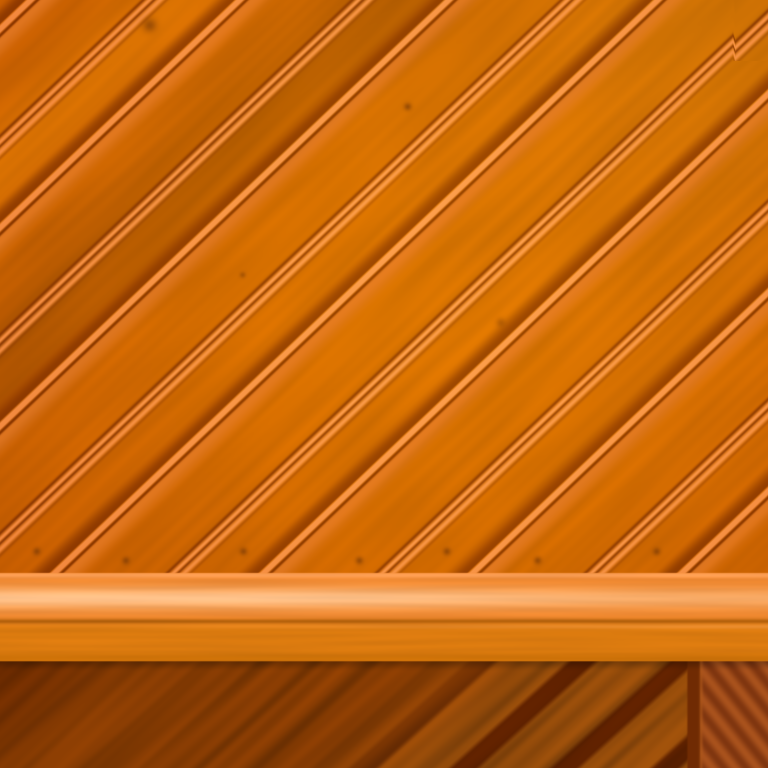
A Shadertoy shader for this texture:

```glsl
// Varnished diagonal wood panelling above a rounded shelf, with shaded boards below.
// A skewed coordinate repeats the groove profiles; soft bands shape the shelf,
// and stretched gradient noise gives the grain.

const float SLOPE = 0.95;     // rise of the boards
const float PERIOD = 0.2586;  // two boards

float hash(vec2 p) {
    p = fract(p * vec2(0.1031, 0.1137));
    p += dot(p, p.yx + 33.33);
    return fract((p.x + p.y) * p.x * 97.0);
}

vec2 gradient(vec2 cell) {
    float a = 6.2832 * hash(cell);
    return vec2(cos(a), sin(a));
}

float gradientNoise(vec2 p) {
    vec2 i = floor(p), f = fract(p);
    vec2 u = f * f * f * (f * (f * 6.0 - 15.0) + 10.0);
    vec2 e = vec2(1.0, 0.0);
    float low = mix(dot(gradient(i), f), dot(gradient(i + e), f - e), u.x);
    float high = mix(dot(gradient(i + e.yx), f - e.yx), dot(gradient(i + 1.0), f - 1.0), u.x);
    return mix(low, high, u.y);
}

float softLine(float x, float centre, float width) {
    float d = (x - centre) / width;
    return exp(-d * d);
}

float band(float x, float a, float b, float soft) {
    return smoothstep(a - soft, a + soft, x) - smoothstep(b - soft, b + soft, x);
}

float repeatAround(float x, float phase) {
    return mod(x - phase + 0.5 * PERIOD, PERIOD) - 0.5 * PERIOD;
}

float spot(vec2 p, vec2 centre, float radius) {
    vec2 d = (p - centre) / radius;
    return exp(-dot(d, d));
}

vec3 panelling(vec2 p, float px) {
    float s = SLOPE * p.x + 1.0 - p.y;
    float along = p.x + SLOPE * p.y;
    s -= 0.011 * smoothstep(0.954, 0.958, p.x) * step(0.92, p.y);  // joint in one moulding

    // Broad light and board tones
    float glow = exp(-2.8 * dot(p - vec2(0.6, 0.65), p - vec2(0.6, 0.65)));
    vec3 col = mix(vec3(0.75, 0.335, 0.005), vec3(0.855, 0.455, 0.0), glow);
    col = mix(col, vec3(0.82, 0.47, 0.02), 0.7 * spot(p, vec2(0.95, 1.0), 0.35));
    col = mix(col, vec3(0.86, 0.46, 0.01), 0.7 * softLine(s, 0.22, 0.08));
    col *= 1.0 - 0.13 * softLine(s, 0.47, 0.09);
    col *= 1.0 + 0.07 * gradientNoise(vec2(s * 55.0, along * 3.0))
               + 0.05 * gradientNoise(vec2(s * 12.0, along * 5.0));

    vec3 ridge = mix(vec3(0.93, 0.47, 0.21), vec3(1.0, 0.63, 0.31), 0.25 + 0.75 * glow);
    vec3 groove = mix(vec3(0.46, 0.15, 0.0), vec3(0.55, 0.23, 0.0), glow);

    // Double bead
    float d = repeatAround(s, 0.1785);
    col = mix(col, groove, 0.75 * softLine(d, -0.001, 0.0035));
    col = mix(col, ridge, 0.95 * softLine(d, 0.0065, 0.0042));
    col = mix(col, groove, 0.75 * softLine(d, 0.0125, 0.0028));
    col = mix(col, ridge, 0.9 * softLine(d, 0.0198, 0.0048));
    col = mix(col, groove, 0.3 * softLine(d, 0.0275, 0.003));

    // Single bead: shadow, ridge, groove and soft bevel
    d = repeatAround(s, 0.2906);
    float shadow = smoothstep(-0.032, -0.004, d) * (1.0 - smoothstep(-0.003, 0.002, d));
    float bevel = smoothstep(0.014, 0.019, d) * (1.0 - smoothstep(0.022, 0.052, d));
    col = mix(col, groove, 0.75 * shadow);
    col = mix(col, vec3(0.92, 0.5, 0.18), 0.65 * bevel);
    col = mix(col, ridge, 0.95 * band(d, 0.001, 0.0115, max(0.0025, px)));
    col = mix(col, groove, 0.8 * softLine(d, 0.0145, 0.003));

    // Nail heads and knots
    float marks = spot(p, vec2(0.195, 0.967), 0.009) + spot(p, vec2(0.531, 0.861), 0.005)
                + 0.7 * spot(p, vec2(0.316, 0.642), 0.004) + 0.6 * spot(p, vec2(0.652, 0.58), 0.006);
    for (int i = 0; i < 7; i++) {
        float n = float(i);
        vec2 nail = vec2(0.048 + 0.134 * n - 0.018 * sin(1.6 * n), 0.276 + 0.006 * cos(3.1 * n));
        marks += spot(p, nail, 0.005);
    }
    return mix(col, vec3(0.47, 0.22, 0.02), 0.6 * min(marks, 1.0));
}

vec3 shelf(vec2 p) {
    float grain = gradientNoise(vec2(p.x * 5.0, p.y * 160.0));
    float shine = mix(1.0, 0.6, smoothstep(0.3, 1.0, p.x));
    vec3 col = mix(vec3(0.86, 0.48, 0.06), vec3(0.93, 0.52, 0.17), smoothstep(0.18, 0.2, p.y));
    col = mix(col, vec3(1.0, 0.76, 0.54), shine * softLine(p.y, 0.221, 0.014));
    col = mix(col, vec3(1.0, 0.64, 0.36), 0.8 * softLine(p.y, 0.251, 0.004));
    col = mix(col, vec3(0.64, 0.34, 0.02), 0.75 * softLine(p.y, 0.191, 0.003));
    col = mix(col, vec3(0.96, 0.6, 0.25), 0.6 * p.x * softLine(p.y, 0.184, 0.003));
    col = mix(col, vec3(0.78, 0.43, 0.02), 0.7 * softLine(p.y, 0.143, 0.007));
    return col * (1.0 + 0.06 * grain);
}

vec3 lowerBoards(vec2 p, float px) {
    float s = 0.9 * p.x + 0.14 - p.y;
    float grain = gradientNoise(vec2(s * 45.0, p.x * 4.0));
    float right = smoothstep(0.48, 0.66, s);
    vec3 col = mix(vec3(0.43, 0.17, 0.0), vec3(0.53, 0.235, 0.01), smoothstep(0.0, 0.2, s));
    col = mix(col, vec3(0.59, 0.3, 0.04), right);
    float gap = abs(fract((s - 0.566) / 0.118 + 0.5) - 0.5) * 0.118;
    col = mix(col, vec3(0.37, 0.13, 0.0), right * (1.0 - smoothstep(0.011, 0.022, gap)));
    col *= 1.0 + 0.22 * grain - 0.12 * softLine(fract(s / 0.068), 0.5, 0.12);

    // Opposed slats behind the upright
    float slat = 0.5 + 0.5 * cos(6.2832 * (p.x + 0.8 * p.y) / 0.029);
    vec3 side = mix(vec3(0.5, 0.21, 0.06), vec3(0.66, 0.32, 0.11), slat);
    col = mix(col, side, smoothstep(0.911 - px, 0.911 + px, p.x));
    col = mix(col, vec3(0.44, 0.17, 0.01), band(p.x, 0.895, 0.912, 0.002));
    col = mix(col, vec3(0.68, 0.34, 0.1), 0.6 * softLine(p.x, 0.913, 0.0025));
    return col * (1.0 - 0.25 * smoothstep(0.125, 0.14, p.y));
}

void mainImage(out vec4 fragColor, in vec2 fragCoord) {
    vec2 p = fragCoord / iResolution.xy;
    float px = 1.0 / iResolution.y;
    vec3 col = mix(lowerBoards(p, px), shelf(p), smoothstep(0.139 - px, 0.139 + px, p.y));
    col = mix(col, panelling(p, px), smoothstep(0.254 - px, 0.254 + px, p.y));
    fragColor = vec4(clamp(col, 0.0, 1.0), 1.0);
}
```
